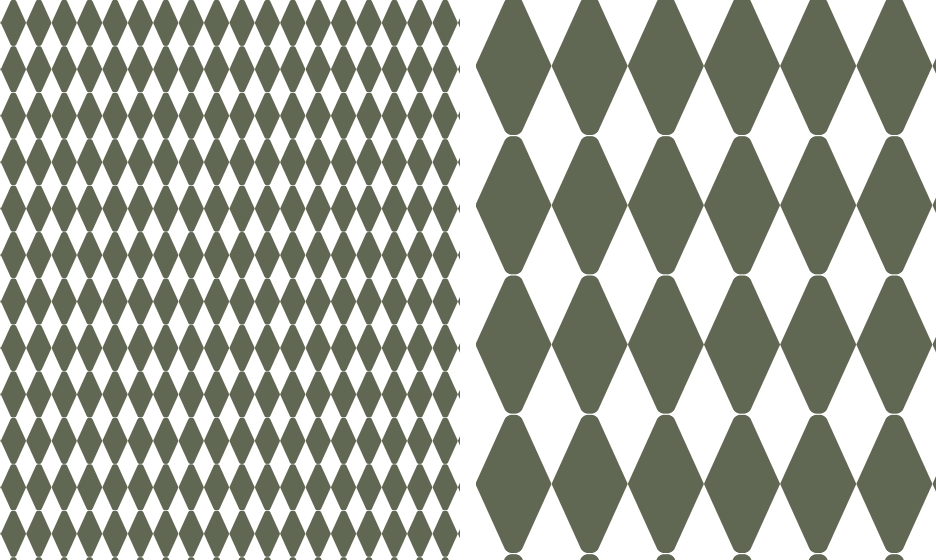
Left, the full canvas; right, a detail of the centre.
This pattern is drawn by a Shadertoy shader. Its source:

```glsl
// Harlequin grid of olive diamonds with blunt, rounded top and bottom tips on white.

// Lengths are in canvas heights.
const vec2 PITCH = vec2(0.04535, 0.08294);         // spacing of columns and rows
const vec2 FIRST_CENTER = vec2(0.0240, 0.0408);    // from the upper left corner
const float CAP_HALF_WIDTH = 0.0039;               // half width of the blunt tips
const float ROW_GAP = 0.0007;                      // gap between stacked tips
const float TIP_RADIUS = 0.0027;                   // rounding of the blunt tips
const vec3 OLIVE = vec3(0.376, 0.404, 0.322);
const vec3 WHITE = vec3(1.0);

// Intersection of two distances with a rounded corner
float roundIntersect(float a, float b, float radius) {
    vec2 corner = max(vec2(a, b) + radius, 0.0);
    return min(-radius, max(a, b)) + length(corner);
}

// Signed distance to a diamond with sharp sides and blunt upper and lower tips
float bluntDiamond(vec2 p) {
    p = abs(p);
    vec2 halfSize = 0.5 * PITCH;
    vec2 sideNormal = normalize(vec2(halfSize.y, halfSize.x - CAP_HALF_WIDTH));
    float side = dot(p - vec2(halfSize.x, 0.0), sideNormal);
    float cap = p.y - halfSize.y + 0.5 * ROW_GAP;
    return roundIntersect(side, cap, TIP_RADIUS);
}

void mainImage(out vec4 fragColor, in vec2 fragCoord) {
    float pixel = 1.0 / iResolution.y;
    vec2 position = vec2(fragCoord.x, iResolution.y - fragCoord.y) * pixel;

    // Repeat one centered cell across the canvas
    vec2 cell = (fract((position - FIRST_CENTER) / PITCH + 0.5) - 0.5) * PITCH;

    // Blend over one pixel at the edge
    float coverage = clamp(0.5 - bluntDiamond(cell) / pixel, 0.0, 1.0);
    fragColor = vec4(mix(WHITE, OLIVE, coverage), 1.0);
}
```
